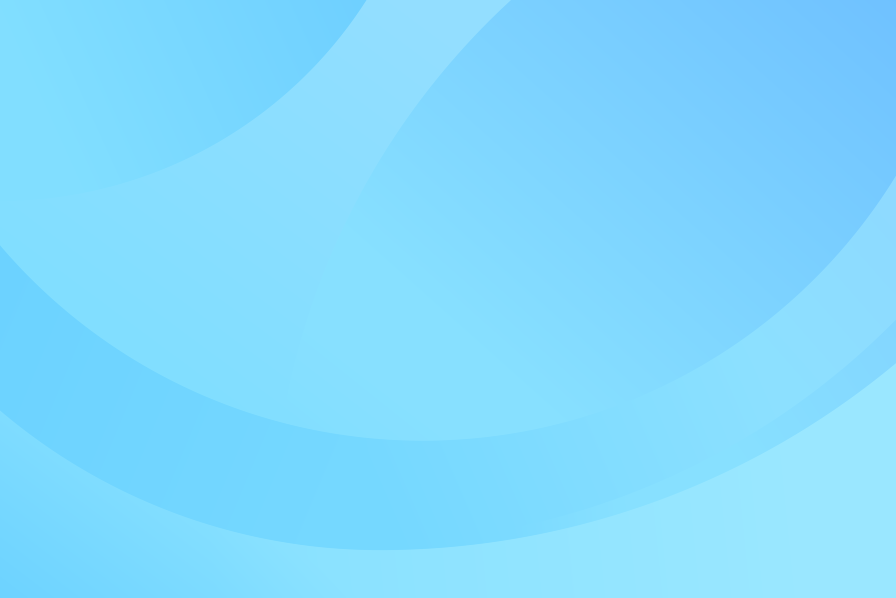
Give the GLSL for this background, as a Shadertoy shader.

```glsl
// Soft sky-blue backdrop of large overlapping translucent discs.

// Discs as centre x, centre y, radius, in canvas heights
const vec3 CORNER_DISC = vec3(0.000, 1.391, 0.727);
const vec3 RIGHT_DISC  = vec3(1.691, 0.090, 1.236);
const vec3 BOWL_DISC   = vec3(0.707, 1.191, 0.928);
const vec3 SLIVER_DISC = vec3(0.607, 1.342, 1.250);

// Outer rim: two arcs that share their lowest point
const vec2  RIM_BOTTOM = vec2(0.635, 0.080);
const float RIM_LEFT_RADIUS  = 0.980;
const float RIM_RIGHT_RADIUS = 1.348;
const float EDGE_PIXELS = 0.6;

const vec3 AZURE      = vec3(0.425, 0.825, 1.0);
const vec3 CLEAR_BLUE = vec3(0.460, 0.847, 1.0);
const vec3 SKY        = vec3(0.505, 0.872, 1.0);
const vec3 LIGHT_SKY  = vec3(0.530, 0.880, 1.0);
const vec3 PALE       = vec3(0.605, 0.907, 1.0);
const vec3 HAZE       = vec3(0.575, 0.872, 1.0);
const vec3 MIST       = vec3(0.555, 0.855, 1.0);
const vec3 DUSK       = vec3(0.515, 0.840, 1.0);
const vec3 CORNER     = vec3(0.430, 0.810, 1.0);
const vec3 CORNFLOWER = vec3(0.430, 0.750, 1.0);

// Position of p along the segment a-b, from 0 to 1
float along(vec2 p, vec2 a, vec2 b) {
    vec2 d = b - a;
    return clamp(dot(p - a, d) / dot(d, d), 0.0, 1.0);
}

// Smooth coverage of a disc, about one pixel wide at its edge
float cover(vec2 p, vec3 disc) {
    float halfEdge = EDGE_PIXELS / iResolution.y;
    return 1.0 - smoothstep(-halfEdge, halfEdge, length(p - disc.xy) - disc.z);
}

vec3 groundColor(vec2 p) {
    vec3 c = mix(AZURE, LIGHT_SKY, along(p, vec2(0.0), vec2(0.22, 0.29)));
    return mix(c, PALE, along(p, vec2(0.35, 0.1), vec2(1.35, 0.2)));
}

vec3 ringColor(vec2 p) {
    vec3 c = mix(AZURE, CLEAR_BLUE, along(p, vec2(0.0, 0.45), vec2(0.6, 0.2)));
    c = mix(c, vec3(0.55, 0.88, 1.0), along(p, vec2(0.65, 0.15), vec2(1.27, 0.42)));
    return mix(c, MIST, along(p, vec2(1.25, 0.4), vec2(1.5, 0.62)));
}

vec3 sliverColor(vec2 p) {
    return mix(LIGHT_SKY, DUSK, along(p, vec2(1.2, 0.25), vec2(1.5, 0.45)));
}

vec3 bandColor(vec2 p) {
    return mix(SKY, HAZE, along(p, vec2(0.25, 0.4), vec2(0.68, 0.98)));
}

vec3 cornerColor(vec2 p) {
    return mix(SKY, CORNER, along(p, vec2(0.1, 0.75), vec2(0.65, 1.0)));
}

vec3 rightColor(vec2 p) {
    return mix(LIGHT_SKY, CORNFLOWER, along(p, vec2(0.85, 0.35), vec2(1.5, 1.08)));
}

void mainImage(out vec4 fragColor, in vec2 fragCoord) {
    vec2 p = fragCoord / iResolution.y;

    // Ground, then the ring with its fading sliver
    float rimRadius = p.x < RIM_BOTTOM.x ? RIM_LEFT_RADIUS : RIM_RIGHT_RADIUS;
    vec3 rim = vec3(RIM_BOTTOM + vec2(0.0, rimRadius), rimRadius);
    vec3 ring = ringColor(p);
    float sliver = smoothstep(0.85, 1.1, p.x) * (1.0 - cover(p, SLIVER_DISC));
    vec3 color = mix(groundColor(p), mix(ring, sliverColor(p), sliver), cover(p, rim));

    // Bowl holding the light band and the two darker discs
    float rightFade = along(p, vec2(0.5, 0.3), vec2(0.62, 0.45));
    vec3 bowl = bandColor(p);
    bowl = mix(bowl, rightColor(p), cover(p, RIGHT_DISC) * rightFade);
    bowl = mix(bowl, cornerColor(p), cover(p, CORNER_DISC));
    color = mix(color, bowl, cover(p, BOWL_DISC));

    fragColor = vec4(color, 1.0);
}
```
